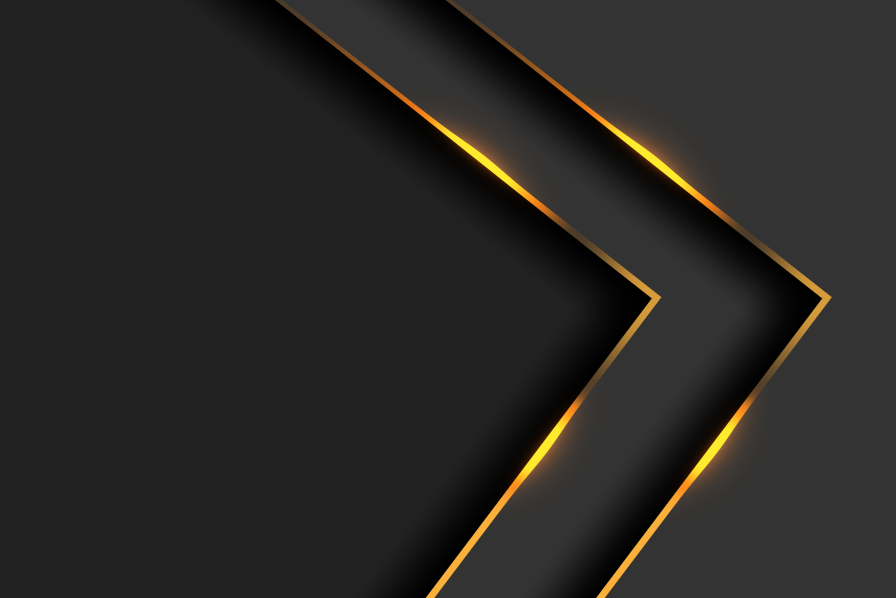
Reproduce this background procedurally as a Shadertoy shader.

```glsl
// Two dark chevron plates pointing right, stacked from back to front.
// Each is the max of two half planes, with a soft inner shadow, a thin
// metal rim coloured by distance from the tip, and one flare on each arm.

#define TIP vec2(1.098, 0.502)
#define SPACING 0.285
#define RIM_HALF 0.0058
#define SHADOW_WIDTH 0.115
#define HALO_WIDTH 0.017
#define UPPER_FLARE 0.375
#define LOWER_FLARE 0.315

const vec3 PLATE = vec3(0.200);
const vec3 FRONT_PLATE = vec3(0.133);
const vec3 GOLD = vec3(0.84, 0.61, 0.23);
const vec3 AMBER = vec3(0.98, 0.69, 0.23);
const vec3 BRONZE = vec3(0.30, 0.23, 0.16);
const vec3 ORANGE = vec3(1.00, 0.52, 0.10);
const vec3 YELLOW = vec3(1.00, 0.92, 0.18);

// Bell curve around a centre
float bell(float x, float centre, float width) {
    float k = (x - centre) / width;
    return exp(-k * k);
}

// Rim colour at distance t from the tip
vec3 rimColor(float t, bool upper) {
    float gap = upper ? 0.17 : 0.205;
    float flare = upper ? UPPER_FLARE : LOWER_FLARE;
    vec3 beyond = upper ? mix(ORANGE * 0.85, BRONZE, smoothstep(0.46, 0.80, t)) : AMBER;
    vec3 metal = mix(GOLD, BRONZE, smoothstep(0.02, gap, t));
    metal = mix(metal, beyond, smoothstep(gap, flare - 0.06, t));
    float heat = bell(t, flare, upper ? 0.125 : 0.085);
    metal = mix(metal, ORANGE, smoothstep(0.05, 0.5, heat));
    return mix(metal, YELLOW, smoothstep(0.35, 0.85, heat));
}

// Lay one chevron over the colour beneath it
vec3 addChevron(vec3 below, vec2 p, vec2 tip, vec3 plate, float pixel) {
    vec2 q = p - tip;
    vec2 upperNormal = normalize(vec2(0.619, 0.786));
    vec2 lowerNormal = normalize(vec2(0.798, -0.6025));
    float upperEdge = dot(q, upperNormal);
    float lowerEdge = dot(q, lowerNormal);
    bool upper = upperEdge > lowerEdge;
    float edge = max(upperEdge, lowerEdge);
    vec2 normal = upper ? upperNormal : lowerNormal;
    float t = abs(dot(q, vec2(-normal.y, normal.x)));

    // Plate with its shadow along both arms
    float light = smoothstep(0.0, SHADOW_WIDTH, -upperEdge)
                * smoothstep(0.0, SHADOW_WIDTH, -lowerEdge);
    float inside = smoothstep(pixel, -pixel, edge);
    vec3 color = mix(below, plate * light, inside);

    // Halo, mostly on the outer side
    float flare = upper ? UPPER_FLARE : LOWER_FLARE;
    float glow = bell(t, flare, upper ? 0.085 : 0.075);
    float spread = edge > 0.0 ? HALO_WIDTH : HALO_WIDTH * 0.45;
    float halo = glow * exp(-abs(edge) / spread);
    color += vec3(0.85, 0.38, 0.04) * halo * 0.8;

    // Rim, thinner at the far upper end and swollen at the flare
    float halfWidth = RIM_HALF - (upper ? 0.0022 * smoothstep(0.1, 0.7, t) : 0.0);
    float swell = 0.0035 * bell(t, flare, 0.06);
    float rim = smoothstep(pixel, -pixel, abs(edge - swell * 0.5) - halfWidth - swell * 0.5);
    return mix(color, rimColor(t, upper), rim);
}

void mainImage(out vec4 fragColor, in vec2 fragCoord) {
    vec2 p = fragCoord / iResolution.y;
    float pixel = 0.7 / iResolution.y;
    vec3 color = PLATE;
    for (int i = 1; i >= 0; i--) {
        vec2 tip = TIP + vec2(SPACING * float(i), 0.0);
        color = addChevron(color, p, tip, i == 0 ? FRONT_PLATE : PLATE, pixel);
    }
    fragColor = vec4(min(color, 1.0), 1.0);
}
```
